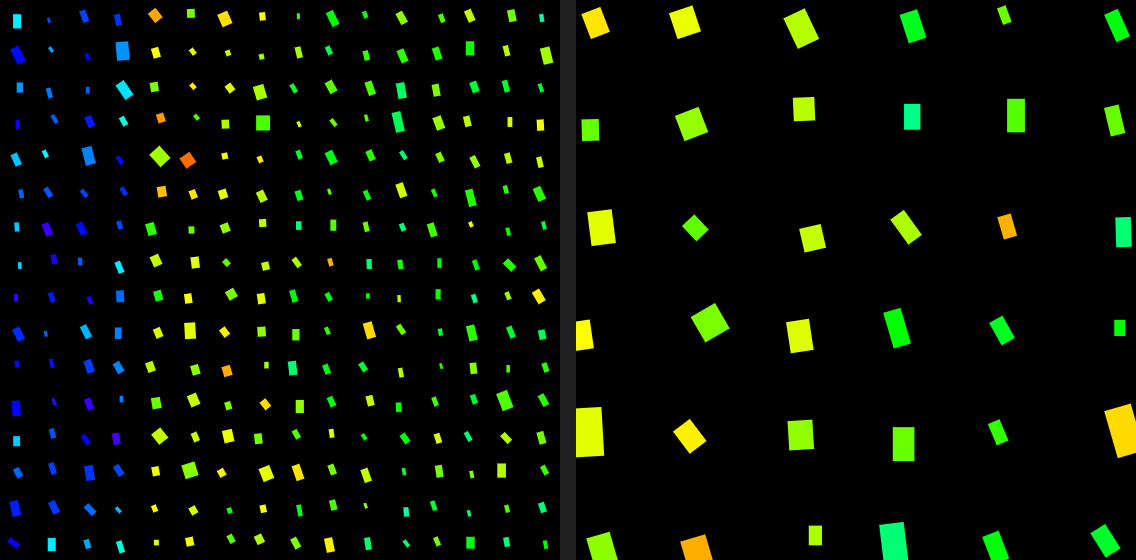
Left: the whole. Right: its middle third, enlarged.
Write a Shadertoy shader that draws this pattern.

```glsl
#define GRID 16.0
#define JITTER 0.075
#define TILT_MEAN 0.33
#define TILT_SPREAD 0.21
#define SIZE_SPREAD 0.28
#define SLIM_HALF vec2(0.079, 0.143)
#define WIDE_HALF vec2(0.112, 0.138)
#define BLUE_HUE vec2(0.605, 0.055)
#define WARM_HUE vec2(0.195, 0.065)
#define GREEN_HUE vec2(0.295, 0.065)

float hash(vec2 cell, float seed) {
    vec3 p = fract(vec3(cell, seed) * vec3(0.1031, 0.1137, 0.0973));
    p += dot(p, p.yzx + 33.33);
    return fract((p.x + p.y) * p.z);
}

// Bell-shaped noise with zero mean and unit deviation
float bell(vec2 cell, float seed) {
    float sum = hash(cell, seed) + hash(cell, seed + 17.0) + hash(cell, seed + 41.0);
    return 2.0 * sum - 3.0;
}

vec3 hueColor(float hue) {
    return clamp(abs(fract(hue + vec3(0.0, 2.0, 1.0) / 3.0) * 6.0 - 3.0) - 1.0, 0.0, 1.0);
}

float boxDistance(vec2 p, vec2 halfSize) {
    vec2 d = abs(p) - halfSize;
    return length(max(d, 0.0)) + min(max(d.x, d.y), 0.0);
}

void mainImage(out vec4 fragColor, in vec2 fragCoord) {
    vec2 uv = fragCoord / iResolution.xy * GRID;
    vec2 cell = floor(uv);
    float pixel = GRID / iResolution.y;

    // Column bands: four blue, four warm and wide, eight green
    bool blueBand = cell.x < 4.0;
    bool warmBand = !blueBand && cell.x < 8.0;
    vec2 hueRange = blueBand ? BLUE_HUE : (warmBand ? WARM_HUE : GREEN_HUE);
    vec2 halfSize = warmBand ? WIDE_HALF : SLIM_HALF;

    // Scattered position, leaning to the left
    vec2 offset = JITTER * vec2(bell(cell, 1.0), bell(cell, 2.0));
    vec2 p = fract(uv) - 0.5 - offset + vec2(0.02, 0.0);
    float tilt = max(TILT_MEAN + TILT_SPREAD * bell(cell, 3.0), 0.0);
    float c = cos(tilt), s = sin(tilt);
    p = mat2(c, -s, s, c) * p;

    // Individual size and hue
    halfSize *= exp(SIZE_SPREAD * bell(cell, 4.0));
    halfSize.x *= exp(0.12 * bell(cell, 5.0));
    float hue = hueRange.x + hueRange.y * bell(cell, 6.0);

    float coverage = clamp(0.5 - boxDistance(p, halfSize) / pixel, 0.0, 1.0);
    fragColor = vec4(hueColor(hue) * coverage, 1.0);
}
```
